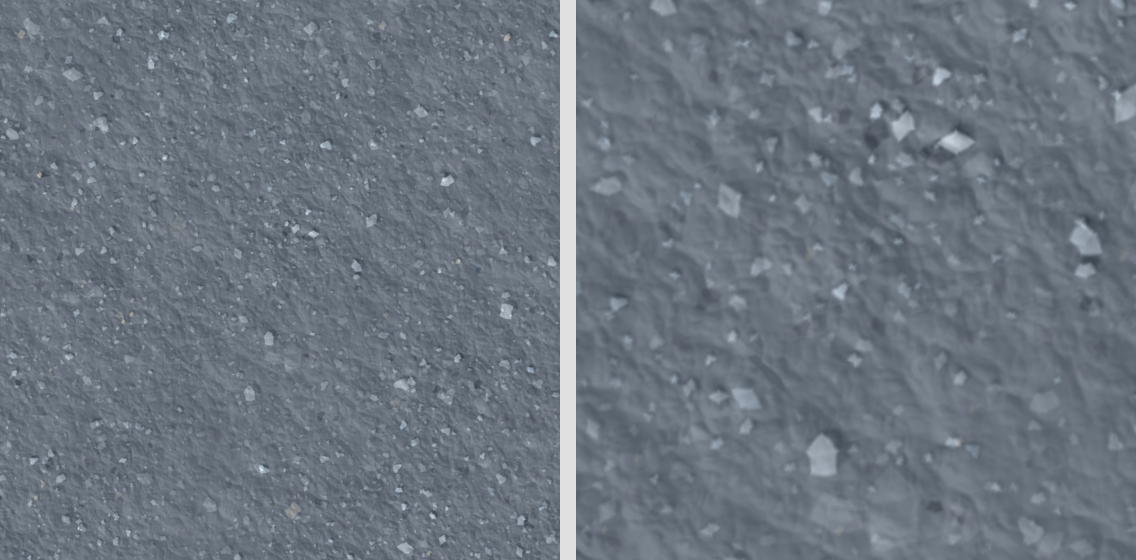
Left, the full canvas; right, a detail of the centre.
Write a three.js fragment shader that draws this texture.

```glsl
// Blue-grey asphalt: soft gritty relief sprinkled with pale stone chips.
varying vec2 vUv;

vec3 hash3(vec2 cell) {
  vec3 q = fract(cell.xyx * vec3(0.1031, 0.1030, 0.0973));
  q += dot(q, q.yxz + 33.33);
  return fract((q.xxy + q.yzz) * q.zyx);
}

// Slow layered sines, about -1 to 1, for uneven wear.
float drift(vec2 p) {
  return 0.4 * sin(p.x * 7.0 + 2.5 * sin(p.y * 5.0 + 1.0))
       + 0.35 * sin(p.y * 11.0 - p.x * 6.0 + 2.0 * sin(p.x * 9.0))
       + 0.25 * sin(p.x * 23.0 + p.y * 17.0 + 2.0 * sin(p.y * 19.0));
}

// Cellular grains: x is the height of the tallest one, y a tone from -1 to 1.
vec2 grains(vec2 p) {
  vec2 cell = floor(p);
  vec2 top = vec2(0.0);
  for (int y = -1; y <= 1; y++) {
    for (int x = -1; x <= 1; x++) {
      vec2 id = cell + vec2(float(x), float(y));
      vec3 rnd = hash3(id);
      vec2 q = p - id - rnd.xy;
      float reach = 0.4 + 0.4 * rnd.z;
      float rise = reach * smoothstep(reach, reach * 0.3, length(q));
      if (rise > top.x) top = vec2(rise, (2.0 * fract(rnd.z * 37.0) - 1.0) * rise / reach);
    }
  }
  return top;
}

// Grain sizes summed, slightly drawn out along the falling diagonal.
vec2 surface(vec2 p, float grit) {
  p += 0.002 * sin(p.yx * 97.0 + 2.0 * sin(p * 71.0));
  vec2 g = vec2(p.x + p.y, 0.87 * (p.x - p.y)) * 0.72 + 3.0;
  vec2 broad = grains(g * 15.0);
  vec2 coarse = grains(g * 35.0 + 7.3);
  vec2 middle = grains(g * 67.0 + 19.1);
  vec2 fine = grains(g * 125.0 + 31.7);
  float rise = 0.45 * broad.x / 15.0 + 0.8 * coarse.x / 35.0
             + grit * (0.9 * middle.x / 67.0 + 0.85 * fine.x / 125.0);
  float tone = 0.9 * broad.y + 0.9 * coarse.y + grit * (0.9 * middle.y + 0.6 * fine.y);
  return vec2(rise, tone);
}

// Angular chips in a jittered grid: colour to add, with a shadow up and right.
vec3 chips(vec2 p, float scale, float density, float gain) {
  p *= scale;
  vec2 cell = floor(p);
  float soft = 0.0019 * scale;
  vec3 sum = vec3(0.0);
  for (int y = -1; y <= 1; y++) {
    for (int x = -1; x <= 1; x++) {
      vec2 id = cell + vec2(float(x), float(y));
      vec3 place = hash3(id + 5.0);
      vec3 look = hash3(id + 71.0);
      if (place.z > density) continue;
      vec2 q = p - id - 0.15 - 0.7 * place.xy;
      float radius = mix(0.15, 0.37, look.x * look.x);
      float turn = 6.283 * look.y;
      float angle = atan(q.y, q.x) + turn;
      float sector = 6.2832 / (3.0 + floor(3.0 * fract(look.z * 17.0)));
      float outline = 0.85 / cos(mod(angle + 6.2832, sector) - 0.5 * sector);
      outline = min(outline, 1.25) * (1.0 + 0.2 * sin(angle * 2.0 + turn * 3.0));
      float body = smoothstep(soft, -soft, length(q) - radius * outline);
      float shade = smoothstep(soft * 1.5, -soft, length(q - radius * 0.5) - radius);
      vec3 tint = look.y > 0.97 ? vec3(1.2, 0.95, 0.65) : mix(vec3(0.87, 1.0, 1.1), vec3(1.0), look.x);
      float glow = gain * (0.2 + 0.8 * look.z * look.z);
      float facet = 1.0 - 0.22 * clamp((q.x + q.y) / radius, -1.0, 1.0);
      sum += tint * glow * body * facet - 0.45 * glow * shade * (1.0 - body);
    }
  }
  return sum;
}

void main() {
  vec2 p = vUv;
  float grit = 0.9 + 0.35 * drift(p);

  // Relief lit from the lower left, over grains of differing tone.
  vec2 stepUp = vec2(0.0011);
  vec2 near = surface(p - stepUp, grit);
  vec2 far = surface(p + stepUp, grit);
  float slope = (far.x - near.x) / 0.0031;
  float tone = 0.5 * (near.y + far.y);
  vec3 color = vec3(0.411, 0.447, 0.487) + 0.016 * drift(p * 1.7 + 4.0);
  color += vec3(1.0, 1.0, 1.01) * (0.023 * clamp(slope, -2.7, 2.7) + 0.019 * tone);

  // Faint broad stones, dark pits, then chips from large to tiny.
  color += chips(p + 0.37, 14.0, 0.3, 0.06);
  color += chips(p + 0.83, 39.0, 0.25, -0.09);
  color += chips(p, 26.0, 0.17, 0.25);
  color += chips(p + 0.61, 46.0, 0.28, 0.23) * grit;
  color += chips(p + 0.23, 83.0, 0.4, 0.18) * grit;

  gl_FragColor = vec4(clamp(color, 0.0, 1.0), 1.0);
}
```
